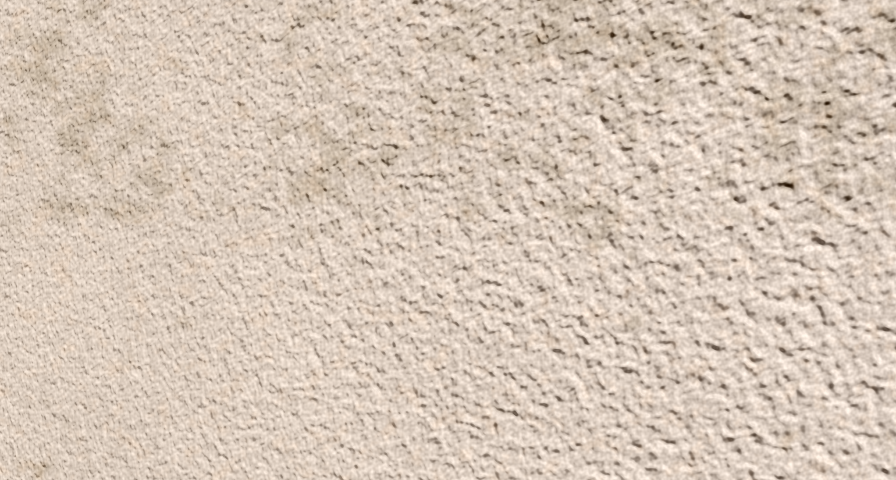
Reproduce this texture procedurally as a WebGL 1 fragment shader.

```glsl
precision highp float;

uniform vec2 u_resolution;

const vec3 PLASTER = vec3(0.862, 0.804, 0.756);
const vec3 STAIN_LOSS = vec3(0.095, 0.098, 0.118);
const vec3 SHADOW_LOSS = vec3(0.300, 0.305, 0.305);
const vec3 OCHRE_SHIFT = vec3(0.014, -0.004, -0.022);

vec2 gradientAt(vec2 cell) {
  float h = fract(sin(dot(cell, vec2(127.1, 311.7))) * 43758.5);
  float angle = 6.2832 * h;
  return vec2(cos(angle), sin(angle));
}

float gradientNoise(vec2 p) {
  vec2 i = floor(p);
  vec2 f = p - i;
  vec2 u = f * f * f * (f * (f * 6.0 - 15.0) + 10.0);
  float a = dot(gradientAt(i), f);
  float b = dot(gradientAt(i + vec2(1.0, 0.0)), f - vec2(1.0, 0.0));
  float c = dot(gradientAt(i + vec2(0.0, 1.0)), f - vec2(0.0, 1.0));
  float d = dot(gradientAt(i + vec2(1.0, 1.0)), f - vec2(1.0, 1.0));
  return mix(mix(a, b, u.x), mix(c, d, u.x), u.y);
}

float fbm(vec2 p) {
  float sum = 0.0;
  float amplitude = 1.0;
  for (int i = 0; i < 4; i++) {
    sum += amplitude * gradientNoise(p);
    p = mat2(1.6, 1.2, -1.2, 1.6) * p + 7.3;
    amplitude *= 0.55;
  }
  return sum;
}

// Wall seen at an angle: it recedes to the left
vec2 wallPlane(vec2 p, float distanceLeft, float density) {
  float depth = 1.0 / (p.x + distanceLeft);
  return density * depth * vec2(-2.9, p.y - 0.4);
}

// Rough plaster: lumps in three sizes, turned off the axes
float relief(vec2 q) {
  vec2 turned = mat2(0.86, -0.50, 0.50, 0.86) * q;
  turned += 0.35 * gradientNoise(q * 0.5 + 31.0);
  float lumps = gradientNoise(turned);
  float clumps = 0.9 * gradientNoise(turned.yx * 0.53 + 57.0);
  float grains = 0.5 * gradientNoise(turned * 1.9 + 13.0);
  return lumps + clumps + grains;
}

// Positive on faces turned to the light, negative on faces turned away
float facing(vec2 q, vec2 toLight) {
  return relief(q - toLight) - relief(q + toLight);
}

// Weathering gathers in the upper part of the wall
float stainAmount(vec2 p) {
  float height = p.y + 0.12 * gradientNoise(p * 3.0 + 5.0);
  float bias = 0.32 * smoothstep(0.35, 0.62, height) - 0.28;
  float corner = 0.25 * smoothstep(0.7, 1.8, p.x) * smoothstep(0.45, 0.9, p.y);
  float cloud = 0.5 * fbm(p * 3.7 + 2.0) + 0.6 * fbm(p * 17.0);
  return smoothstep(-0.05, 0.65, cloud + bias + corner);
}

void main() {
  vec2 p = gl_FragCoord.xy / u_resolution.y;
  float nearness = gl_FragCoord.x / u_resolution.x;
  vec2 q = wallPlane(p, 1.9, 165.0);

  // Raking light from above deepens the near side
  float lit = facing(q, 0.21 * vec2(0.48, 0.88));
  float crevice = smoothstep(0.2, 0.95, -lit);
  float strength = mix(0.62, 1.25, smoothstep(0.0, 0.9, nearness));

  // Broad and fine colour changes
  float stain = stainAmount(p);
  float patches = fbm(p * 2.3 + 17.0);
  float mottling = fbm(p * 26.0 + 41.0);
  float ochre = smoothstep(0.0, 0.7, fbm(p * 19.0 + 23.0));
  float grit = gradientNoise(p * 135.0);

  vec3 color = PLASTER;
  color += 0.02 * patches + 0.035 * mottling + 0.11 * grit;
  color += OCHRE_SHIFT * ochre;
  color += vec3(0.005, 0.002, -0.008) * (1.0 - nearness);
  color -= STAIN_LOSS * stain;

  // Relief shading
  color += strength * 0.17 * clamp(lit, -0.9, 0.55);
  color -= SHADOW_LOSS * crevice * strength * (0.75 + 0.45 * stain);

  gl_FragColor = vec4(clamp(color, 0.0, 1.0), 1.0);
}
```
